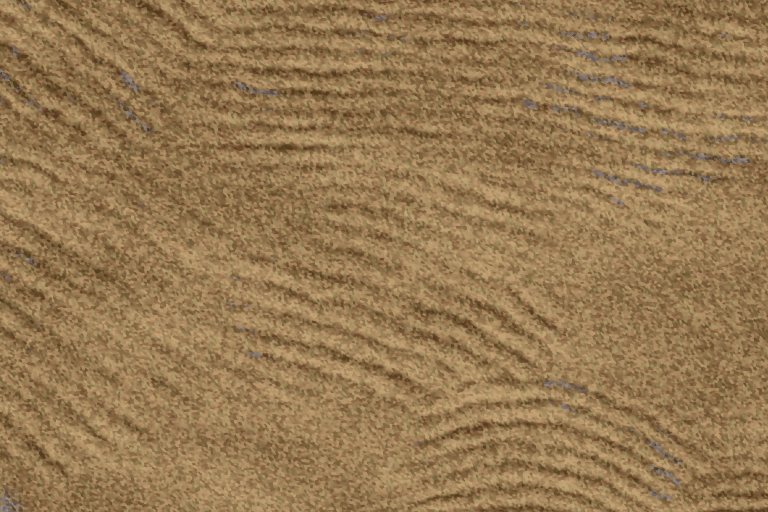
Write a Shadertoy shader that draws this texture.

```glsl
// Grain spread out to dry and raked into shallow curved ridges.
// Overlapping soft patches each carry one rake direction; a smooth cellular
// layer adds the slanting kernels, and bare floor shows in a few furrows.

#define GRAINS 195.0          // kernels per canvas height
#define GRAIN_CONTRAST 1.02
#define RELIEF 0.78           // strength of ridge shading
#define UNEVENNESS 0.75       // broad light and dark areas
#define MEAN_TONE 0.67
#define BARE_LEVEL 0.75       // higher shows less floor
#define DARK_HUSK vec3(0.42, 0.31, 0.18)
#define PALE_HUSK vec3(0.69, 0.57, 0.40)
#define FLOOR_GREY vec3(0.49, 0.45, 0.45)

const int PATCHES = 8;

// Patch centre and radii
const vec4 PLACE[PATCHES] = vec4[PATCHES](
    vec4(0.20, 0.90, 0.48, 0.25), vec4(1.00, 0.80, 0.72, 0.25),
    vec4(0.05, 0.65, 0.22, 0.11), vec4(0.92, 0.58, 0.32, 0.10),
    vec4(0.20, 0.36, 0.50, 0.29), vec4(0.76, 0.34, 0.40, 0.20),
    vec4(1.40, 0.08, 0.26, 0.14), vec4(1.06, 0.13, 0.32, 0.16));

// Rake angle, bend and ridge spacing
const vec3 RAKE[PATCHES] = vec3[PATCHES](
    vec3(-0.62, 0.10, 0.046), vec3(-0.11, 0.06, 0.039),
    vec3(-0.32, 0.50, 0.041), vec3(-0.30, 0.20, 0.041),
    vec3(-0.62, 0.15, 0.051), vec3(-0.40, 0.45, 0.048),
    vec3( 0.02, 0.20, 0.038), vec3(-0.14, 0.90, 0.042));

vec2 hash2(vec2 p) {
    uvec2 v = uvec2(ivec2(floor(p)) + 32768);
    for (int i = 0; i < 2; i++) {
        v = v * 1664525u + 1013904223u;
        v.x += v.y * 1664525u;
        v.y += v.x * 1664525u;
        v ^= v >> 16u;
    }
    return vec2(v & 65535u) / 65535.0;
}

float noise(vec2 p) {
    vec2 i = floor(p), f = fract(p);
    f = f * f * (3.0 - 2.0 * f);
    float low = mix(hash2(i).x, hash2(i + vec2(1, 0)).x, f.x);
    float high = mix(hash2(i + vec2(0, 1)).x, hash2(i + vec2(1, 1)).x, f.x);
    return mix(low, high, f.y);
}

vec2 rotate(vec2 p, float angle) {
    float c = cos(angle), s = sin(angle);
    return vec2(c * p.x + s * p.y, c * p.y - s * p.x);
}

float fbm(vec2 p) {
    return 0.55 * noise(p) + 0.30 * noise(rotate(p, 0.9) * 2.1 + 7.3)
         + 0.15 * noise(rotate(p, 1.9) * 4.3 + 3.1);
}

// Blended kernels: x is brightness, y is tint
vec2 kernels(vec2 p) {
    vec2 cell = floor(p), sum = vec2(0.0);
    float total = 0.0;
    for (int y = -1; y <= 1; y++)
    for (int x = -1; x <= 1; x++) {
        vec2 id = cell + vec2(x, y);
        vec2 look = hash2(id + 911.0);
        vec2 d = rotate(p - id - hash2(id), -0.6 + 1.4 * (look.y - 0.5));
        d.y *= 1.6;
        float weight = exp(-3.6 * dot(d, d));
        sum += weight * look;
        total += weight;
    }
    return sum / total;
}

// Signed ridge height, -1 in furrows to 1 on crests, 0 on level grain
float ridges(vec2 p) {
    float height = 0.0;
    float warp = 0.050 * (fbm(rotate(p, 0.5) * 4.0) - 0.5);
    warp += 0.010 * (noise(rotate(p, 0.5) * 38.0) - 0.5);
    float ragged = 0.8 * (fbm(rotate(p, 0.7) * 6.0 + 20.0) - 0.5);
    for (int i = 0; i < PATCHES; i++) {
        vec2 offset = p - PLACE[i].xy;
        vec2 q = rotate(offset, RAKE[i].x);
        float phase = 6.2832 * (q.y + RAKE[i].y * q.x * q.x + warp) / RAKE[i].z;
        float wave = sin(phase + 0.4 * sin(phase));
        float uneven = fbm(q * vec2(5.0, 14.0) + float(i) * 9.0);
        float depth = mix(0.35, 1.15, smoothstep(0.2, 0.75, uneven));
        float inside = 1.0 - smoothstep(0.70, 1.15, length(offset / PLACE[i].zw) + ragged);
        height = mix(height, wave * depth, inside);
    }
    return height;
}

void mainImage(out vec4 fragColor, in vec2 fragCoord) {
    vec2 p = fragCoord / iResolution.y;
    vec2 kernel = kernels(p * GRAINS);
    float height = ridges(p);

    // Ridge light and deeper furrow shadow
    float furrow = max(-height, 0.0);
    float relief = 0.44 * height - 0.18 * furrow * furrow * furrow;

    // Kernels, clumps and broad unevenness
    float tone = MEAN_TONE + RELIEF * relief;
    tone += GRAIN_CONTRAST * (kernel.x - 0.5);
    tone += 0.20 * (noise(rotate(p, -0.4) * vec2(40.0, 70.0)) - 0.5);
    tone += UNEVENNESS * (fbm(rotate(p, -0.25) * vec2(4.0, 12.0) + 40.0) - 0.5);
    vec2 edge = fragCoord / iResolution.xy - vec2(0.52, 0.48);
    tone += 0.08 - 0.5 * dot(edge, edge);
    tone -= 0.3 * max(tone - 0.85, 0.0);

    vec3 color = mix(DARK_HUSK, PALE_HUSK, clamp(tone, -0.3, 1.25));
    color += (kernel.y - 0.5) * vec3(0.04, -0.025, 0.0);

    // Floor showing through thin furrows and at the lower left corner
    float thin = noise(rotate(p, 0.4) * 9.0 + 5.0) + 0.5 * (noise(rotate(p, 0.4) * 45.0) - 0.5);
    thin = smoothstep(BARE_LEVEL, BARE_LEVEL + 0.15, thin);
    float bare = smoothstep(0.45, 0.75, furrow) * thin;
    bare = max(bare, 1.0 - smoothstep(0.02, 0.06, length(p)));
    bare *= smoothstep(0.3, 0.5, kernel.y);
    color = mix(color, FLOOR_GREY + 0.2 * (kernel.x - 0.5), 0.85 * bare);

    fragColor = vec4(color, 1.0);
}
```
